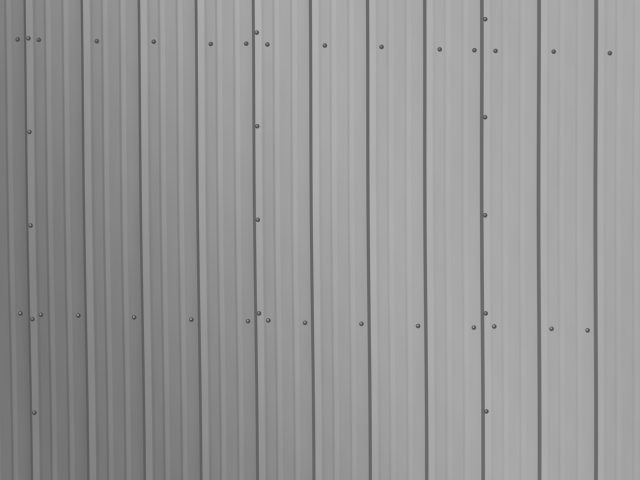
Give the GLSL for this texture, as a Shadertoy shader.

```glsl
const float LINE_GRAY = 0.345;
const float SCREW_DARK = 0.25;
const float SCREW_LIGHT = 0.66;
const float SCREW_RADIUS = 0.0046;

float hash(float n) {
    return fract(sin(n * 91.37) * 4375.85);
}

float band(float t, float a, float b, float soft) {
    return smoothstep(a - soft, a + soft, t) - smoothstep(b - soft, b + soft, t);
}

// Seams lean and spread slightly with height
float seamStart(float y) {
    return mix(0.066, 0.0503, y) + 0.0008 * sin(y * 7.0 + 0.8);
}

float seamPitch(float y) {
    return mix(0.1175, 0.1191, y);
}

float seamX(float n, float y) {
    return seamStart(y) + n * seamPitch(y);
}

// Broad daylight falloff, brightest at the upper right
float daylight(vec2 uv) {
    float lit = smoothstep(-0.1, 0.65, uv.x + 0.35 * (uv.y - 0.6));
    float edgeDim = 0.025 * smoothstep(0.8, 1.0, uv.x) * (1.0 - uv.y);
    return mix(0.46, 0.66, lit) - edgeDim;
}

// Faint uneven sheen in the paint
float sheen(vec2 p) {
    return 0.003 * sin(p.x * 31.0 + 2.0 * sin(p.y * 5.0))
         + 0.002 * sin(p.y * 43.0 + p.x * 67.0)
         + 0.002 * sin(p.x * 183.0 - p.y * 19.0);
}

// Shallow rib: a shadowed edge followed by a lit face
float minorRib(float t, float start, float contrast, float soft) {
    float edge = band(t, start, start + 0.035, soft);
    float face = band(t, start + 0.045, start + 0.12, soft);
    return contrast * (0.035 * face - 0.05 * edge);
}

// Relief of one panel, t running from seam to seam
float panelRelief(float t, float contrast, float soft) {
    float ridge = 0.05 * band(t, 0.02, 0.14, soft);
    float foot = -0.03 * band(t, 0.145, 0.19, soft + 0.01);
    float slope = -0.03 * smoothstep(0.82, 1.0, t);
    return contrast * (ridge + foot + slope)
         + minorRib(t, 0.33, contrast, soft)
         + minorRib(t, 0.64, contrast, soft);
}

// Round screw head with a small glint
float addScrew(float gray, vec2 q, float glint, float aa) {
    float head = 1.0 - smoothstep(SCREW_RADIUS - aa, SCREW_RADIUS + aa, length(q));
    float spot = length(q - SCREW_RADIUS * vec2(-0.2, 0.25));
    float shine = 1.0 - smoothstep(0.2 * SCREW_RADIUS, 0.75 * SCREW_RADIUS, spot);
    gray = mix(gray, SCREW_DARK, 0.85 * head);
    return mix(gray, SCREW_LIGHT, glint * shine);
}

// Screw in a sloping row, offset from seam n by a share of the pitch
float addRowScrew(float gray, vec2 p, float n, float offset, float rowY,
                  float slope, float glint, float aa) {
    float x = seamX(n + offset + 0.025 * (hash(n + rowY) - 0.5), rowY);
    float y = rowY + slope * x + 0.004 * (hash(n * 3.1 + offset) - 0.5);
    return addScrew(gray, p - vec2(x, y), glint, aa);
}

float addScrews(float gray, vec2 p, float aa) {
    // Two rows across the panels, doubled at every fourth seam
    for (int i = 0; i <= 10; i++) {
        float n = float(i);
        bool joint = i % 4 == 0;
        gray = addRowScrew(gray, p, n, 0.25, 0.919, -0.023, 0.45, aa);
        if (joint) gray = addRowScrew(gray, p, n, -0.12, 0.919, -0.023, 0.4, aa);
        if (joint || i == 9) gray = addRowScrew(gray, p, n, 0.22, 0.346, -0.027, 0.75, aa);
        if (i != 9) gray = addRowScrew(gray, p, n, -0.14, 0.346, -0.027, 0.75, aa);
    }
    // Columns along the joints
    for (int j = 0; j < 3; j++) {
        float s = float(j);
        float top = 0.92 + 0.004 * s + 0.008 * s * s;
        float spacing = 0.195 + 0.0093 * max(s - 1.0, 0.0);
        int count = j == 1 ? 4 : 5;
        for (int k = 0; k < count; k++) {
            float y = top - spacing * float(k);
            vec2 center = vec2(seamX(4.0 * s, y) + 0.007, y);
            gray = addScrew(gray, p - center, 0.6, aa);
        }
    }
    return gray;
}

void mainImage(out vec4 fragColor, in vec2 fragCoord) {
    vec2 uv = fragCoord / iResolution.xy;
    vec2 p = fragCoord / iResolution.y;
    float aa = 0.8 / iResolution.y;

    // Panel coordinate
    float pitch = seamPitch(p.y);
    float along = (p.x - seamStart(p.y)) / pitch;
    float t = fract(along);
    float soft = aa / pitch;

    // Sheet metal
    float contrast = mix(1.0, 0.35, smoothstep(0.15, 0.85, uv.x));
    float gray = daylight(uv) + sheen(p) + panelRelief(t, contrast, soft);

    // Dark seam shadow, wider towards the right
    float halfWidth = mix(0.018, 0.036, uv.x);
    float seamDist = abs(fract(along + 0.5) - 0.5);
    float seam = 1.0 - smoothstep(halfWidth - soft, halfWidth + soft, seamDist);
    gray = mix(gray, LINE_GRAY + 0.05 * uv.x, 0.9 * seam);

    gray = addScrews(gray, p, aa);
    fragColor = vec4(vec3(gray), 1.0);
}
```
